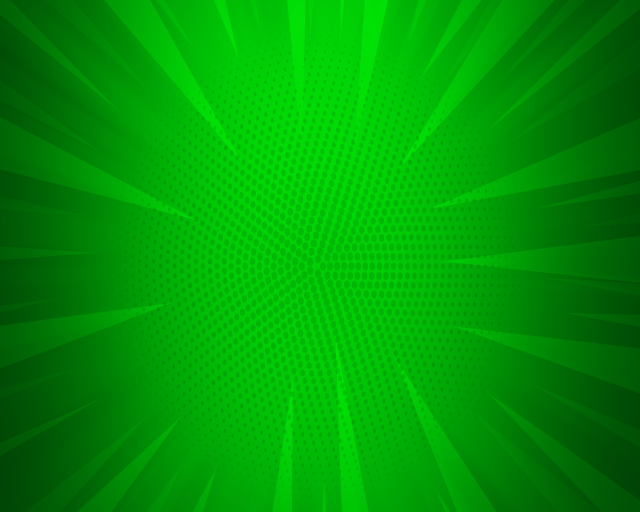
A WebGL 1 fragment shader for this background:

```glsl
precision mediump float;
// Green comic burst: inward spikes, faint rays and a five-sector halftone over a soft glow.
uniform vec2 u_resolution;

const float TAU = 6.28319;
const float SPIKES = 13.0;
const vec2 BURST_CENTER = vec2(-0.008, -0.020);
const vec2 GLOW_CENTER = vec2(-0.015, 0.125);

float hash(float n) {
  return fract(sin(n * 12.9898) * 43758.5453);
}

float bump(float x, float center, float width) {
  float d = (x - center) / width;
  return exp(-d * d);
}

vec2 polar(float angle) {
  return vec2(cos(angle), sin(angle));
}

// Smooth noise around the circle, without a seam
float angularNoise(float angle, float cells) {
  float x = fract(angle / TAU) * cells;
  float cell = floor(x);
  float blend = smoothstep(0.35, 0.65, x - cell);
  return mix(hash(cell), hash(mod(cell + 1.0, cells)), blend);
}

// Uneven spacing of the spikes around the center
float spikeAngle(float index) {
  float t = index * TAU / SPIKES;
  return t - 0.02 - 0.19 * sin(t - 0.26) + 0.05 * cos(2.0 * t - 1.4);
}

// Wedge that widens from its tip along a direction
float wedge(vec2 p, vec2 tip, vec2 dir, float slope, float aa) {
  vec2 q = p - tip;
  float side = abs(q.x * dir.y - q.y * dir.x);
  return 1.0 - smoothstep(-aa, aa, side - dot(q, dir) * slope);
}

// Long spikes: those on the right lean towards the nearest axis
float longSpike(vec2 p, float index, float aa) {
  float angle = spikeAngle(index);
  float radius = 0.25 + 0.15 * bump(index, 7.9, 0.8)
    - 0.11 * bump(index, 9.8, 0.9) + 0.05 * bump(index, 12.2, 0.7);
  float lean = -0.18 * sin(4.0 * angle) * smoothstep(-0.7, -0.1, cos(angle));
  lean -= 0.18 * bump(index, 11.0, 0.4);
  float slope = 0.06 + 0.06 * abs(cos(angle));
  return wedge(p, polar(angle) * radius, polar(angle + lean), slope, aa);
}

// Short spikes: start further out with a scattered lean
float shortSpike(vec2 p, float index, float aa) {
  float angle = spikeAngle(index);
  float radius = 0.41 + 0.11 * hash(index + 3.0);
  float lean = 0.2 * (hash(index + 7.0) - 0.5);
  float slope = 0.045 + 0.06 * hash(index + 11.0);
  return wedge(p, polar(angle) * radius, polar(angle + lean), slope, aa);
}

// Rings of 5k dots, shrinking outwards
float halftone(vec2 p, float aa) {
  vec2 q = p * vec2(1.0, 0.92);
  float spacing = 0.0138;
  float radius = length(q);
  float ring = max(1.0, floor(radius / spacing + 0.5));
  float turn = atan(q.y, q.x) / TAU * 5.0 * ring;
  float nearest = floor(turn + 0.5) * TAU / (5.0 * ring);
  vec2 offset = q - polar(nearest) * ring * spacing;
  float size = spacing * 0.49 * (1.0 - smoothstep(0.0, 0.62, radius));
  float dist = length(offset * vec2(1.15, 0.85));
  float reach = length(p * vec2(1.0, 0.85));
  return (1.0 - smoothstep(size - aa, size + aa, dist))
    * (1.0 - smoothstep(0.3, 0.46, reach));
}

void main() {
  vec2 uv = (gl_FragCoord.xy - 0.5 * u_resolution) / u_resolution.y;
  vec2 p = uv - BURST_CENTER;
  float aa = 0.8 / u_resolution.y;

  // Soft glow and vignette
  float glowDistance = length((uv - GLOW_CENTER) * vec2(1.0, 0.5));
  float green = mix(0.86, 0.26, smoothstep(0.04, 0.76, glowDistance));

  // Faint radial streaks
  float angle = atan(p.y, p.x);
  float streak = angularNoise(angle, 46.0) * 0.6 + angularNoise(angle, 97.0) * 0.4;
  green *= 1.0 + 0.13 * (streak - 0.5) * smoothstep(0.32, 0.55, length(p));

  // Spikes
  float longMask = 0.0;
  float shortMask = 0.0;
  for (int i = 0; i < 13; i++) {
    float index = float(i);
    longMask = max(longMask, longSpike(p, index, aa));
    shortMask = max(shortMask, shortSpike(p, index + 0.5, aa));
    shortMask = max(shortMask, 0.6 * shortSpike(p, index + 0.8, aa));
    shortMask = max(shortMask, 0.4 * shortSpike(p, index + 0.25, aa));
  }
  float light = max(longMask, 0.85 * shortMask);
  green += light * (0.04 + 0.08 * green);

  // Halftone dots, with a slight dimming where they crowd together
  green *= 1.0 - 0.12 * halftone(p, aa);
  green *= 1.0 - 0.05 * exp(-dot(p, p) * 60.0);

  gl_FragColor = vec4(0.0, clamp(green, 0.0, 0.88), 0.02, 1.0);
}
```
